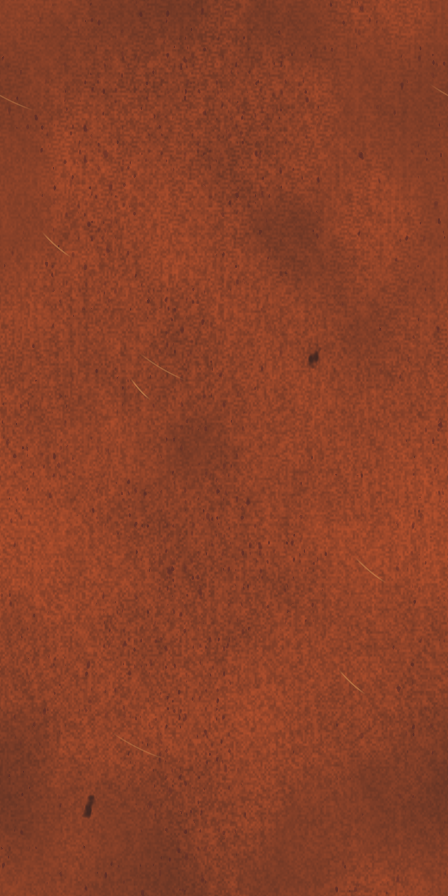
Give the GLSL for this texture, as a Shadertoy shader.

```glsl
// Worn red-brown surface: broad dark clouds under a very fine, upright grain,
// dusted with small dark specks, a few pale hairline scratches and two gouges.
// All noise and distances wrap, so the sheet tiles in both directions.

const vec2 SHEET = vec2(1.0, 2.0);   // sheet size in canvas widths
const int SCRATCHES = 7;
const int GOUGES = 2;

const vec3 DARK_BROWN  = vec3(0.47, 0.23, 0.15);
const vec3 WARM_RUST   = vec3(0.64, 0.29, 0.168);
const vec3 SPECK_COLOR = vec3(0.34, 0.165, 0.15);
const vec3 GOUGE_COLOR = vec3(0.20, 0.13, 0.12);
const vec3 PALE_TAN    = vec3(0.78, 0.52, 0.30);

float hash(vec2 p) {
    return fract(sin(dot(p, vec2(127.1, 311.7))) * 43758.5453);
}

vec2 hash2(vec2 p) {
    return vec2(hash(p), hash(p + 37.3));
}

// Value noise that repeats after a whole number of cells
float noise(vec2 uv, vec2 cells, float seed) {
    vec2 p = uv * cells;
    vec2 i = floor(p);
    vec2 f = fract(p);
    f = f * f * (3.0 - 2.0 * f);
    vec2 a = mod(i, cells) + seed;
    vec2 b = mod(i + 1.0, cells) + seed;
    return mix(mix(hash(a), hash(vec2(b.x, a.y)), f.x),
               mix(hash(vec2(a.x, b.y)), hash(b), f.x), f.y);
}

float clouds(vec2 uv, vec2 cells, float seed) {
    float sum = 0.0;
    float weight = 0.5;
    for (int i = 0; i < 4; i++) {
        sum += weight * noise(uv, cells, seed + float(i) * 11.0);
        cells *= 2.0;
        weight *= 0.5;
    }
    return sum / 0.9375;
}

// Fine pores, short flecks and faint upright streaks, centred on zero
float grain(vec2 uv) {
    return 0.72 * (noise(uv, vec2(233.0, 391.0), 3.0) - 0.5)
         + 0.34 * (noise(uv, vec2(139.0, 167.0), 5.0) - 0.5)
         + 0.17 * (noise(uv, vec2(101.0, 43.0), 7.0) - 0.5)
         + 0.13 * (noise(uv, vec2(53.0, 31.0), 9.0) - 0.5);
}

// Shortest offset between two points on the wrapping sheet
vec2 wrappedOffset(vec2 p, vec2 center) {
    vec2 d = p - center;
    return d - SHEET * round(d / SHEET);
}

vec2 rotate(vec2 p, float angle) {
    float c = cos(angle);
    float s = sin(angle);
    return vec2(c * p.x + s * p.y, c * p.y - s * p.x);
}

// Ragged upright specks, at most one in each cell
float specks(vec2 uv, vec2 cells, float density, vec2 radius, float seed) {
    vec2 id = floor(uv * cells) + seed;
    vec2 center = 0.25 + 0.5 * hash2(id);
    vec2 size = radius * mix(0.5, 1.2, hash(id + 5.7));
    float r = length((fract(uv * cells) - center) / size);
    r += 1.1 * (noise(uv, vec2(190.0, 310.0), seed) - 0.5);
    float strength = step(hash(id + 9.1), density) * mix(0.2, 0.8, hash(id + 2.9));
    return strength * (1.0 - smoothstep(0.2, 1.3, r));
}

// Hairline, slightly bowed, fading toward both ends
float scratch(vec2 d, float angle, float halfLength, float bend) {
    vec2 q = rotate(d, angle);
    float along = q.x / halfLength;
    float across = abs(q.y - bend * halfLength * (along * along - 0.4));
    return (1.0 - smoothstep(0.0002, 0.0030, across))
         * (1.0 - smoothstep(0.4, 1.0, abs(along)));
}

float gouge(vec2 d, float angle, vec2 radius, float roughness) {
    float r = length(rotate(d, angle) / radius) + roughness;
    return 1.0 - smoothstep(0.35, 1.25, r);
}

void mainImage(out vec4 fragColor, in vec2 fragCoord) {
    vec2 uv = fragCoord / iResolution.xy;
    vec2 p = uv * SHEET;

    // Broad tone; rubbed areas are darker and carry softer grain
    float rubbed = smoothstep(0.46, 0.72, clouds(uv, vec2(3.0, 4.0), 21.0));
    float stain = clouds(uv, vec2(5.0, 8.0), 43.0);
    float tone = 0.57 + 0.95 * (clouds(uv, vec2(2.0, 5.0), 61.0) - 0.5);
    tone += 0.45 * (stain - 0.5) - 0.42 * rubbed;
    tone += 1.3 * grain(uv) * mix(1.0, 0.5, rubbed);
    vec3 color = mix(DARK_BROWN, WARM_RUST, tone);

    // Specks gather where the stain is weak, in a dust and a coarser layer
    float gather = smoothstep(0.72, 0.35, stain) * (1.0 - 0.6 * rubbed);
    float dirt = specks(uv, vec2(71.0, 103.0), 0.30 * gather, vec2(0.21, 0.30), 13.0);
    dirt = max(dirt, specks(uv, vec2(23.0, 37.0), 0.36 * gather, vec2(0.10, 0.16), 29.0));
    color = mix(color, SPECK_COLOR, dirt);

    // Pale scratches slanting down to the right; the long ones are fainter
    for (int i = 0; i < SCRATCHES; i++) {
        vec2 id = vec2(float(i), 4.0);
        vec2 d = wrappedOffset(p, hash2(id) * SHEET);
        float size = hash(id + 1.7);
        float angle = -mix(0.95, 0.35, size);
        float mark = scratch(d, angle, mix(0.024, 0.085, size), 0.08);
        color = mix(color, PALE_TAN, mark * mix(0.85, 0.3, size));
    }

    // Dark leaning gouges
    float roughness = 0.9 * (noise(uv, vec2(130.0, 190.0), 71.0) - 0.5);
    for (int i = 0; i < GOUGES; i++) {
        vec2 center = fract(vec2(0.7, 0.6) + 0.5 * float(i)) * SHEET;
        float mark = gouge(wrappedOffset(p, center), -0.35, vec2(0.010, 0.027), roughness);
        color = mix(color, GOUGE_COLOR, 0.8 * mark);
    }

    fragColor = vec4(color, 1.0);
}
```
